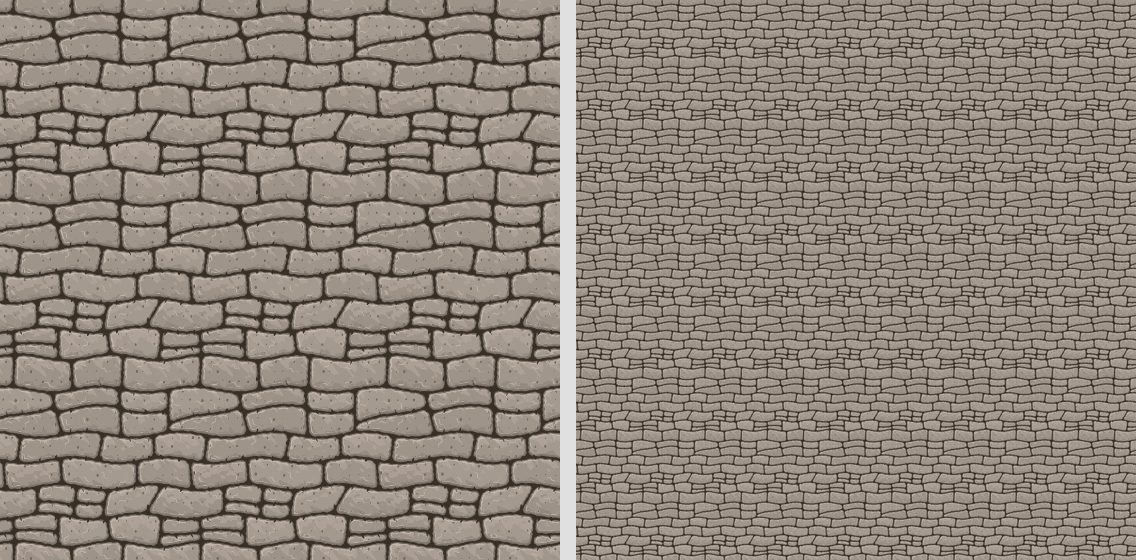
Left: one tile. Right: repeated 3 by 3.
Write a Shadertoy shader that draws this texture.

```glsl
const float REPEATS = 3.0;      // whole tiles across and down
const float TILE = 256.0;       // layout units per tile
const float TAU = 6.283185;
const float FIRST_ROW = 22.0;   // vertical shift of the top course
const float GAP = 1.4;          // half width of a mortar joint
const float CORNER = 8.0;
const float RIM_WIDTH = 2.3;
const float BEND = 4.0;         // sag of the courses

const vec3 MORTAR = vec3(0.22, 0.19, 0.15);
const vec3 SHADE  = vec3(0.41, 0.38, 0.35);
const vec3 RIM    = vec3(0.51, 0.47, 0.44);
const vec3 FACE   = vec3(0.62, 0.58, 0.54);
const vec3 LIGHT  = vec3(0.71, 0.66, 0.62);
const vec3 GLINT  = vec3(0.79, 0.73, 0.68);

// Courses from the top down: height, upright joints, their lean, and the
// level of a bed joint inside each cell (0 = whole, negative = diagonal).
const float ROW_TOP[6] = float[6](0.0, 44.0, 106.0, 141.0, 178.0, 218.0);
const vec4 JOINT[6] = vec4[6](
    vec4(19, 99, 168, 275), vec4(78, 165, 231, 334), vec4(26, 138, 211, 282),
    vec4(6, 84, 188, 262), vec4(51, 103, 144, 211), vec4(19, 80, 149, 220));
const vec4 LEAN[6] = vec4[6](
    vec4(-.05, .03, -.05, -.05), vec4(.25, .05, 0, .25), vec4(-.12, -.18, .06, -.12),
    vec4(.1, .05, 0, .1), vec4(0, -.1, -.2, -.55), vec4(.1, 0, .15, -.1));
const vec4 SPLIT[6] = vec4[6](
    vec4(0), vec4(.42, .46, -.56, 0), vec4(0),
    vec4(0), vec4(.6, .5, 0, 0), vec4(.55, 0, 0, .6));

vec3 hash3(vec2 id) {
    vec3 k = vec3(dot(id, vec2(127.1, 311.7)), dot(id, vec2(269.5, 183.3)), dot(id, vec2(419.2, 371.9)));
    return fract(sin(k) * 4375.85);
}

// Layered sines with whole frequencies, so they wrap on the tile
float ripple(vec2 p) {
    vec2 a = p * TAU / TILE;
    return 0.5 * sin(dot(a, vec2(9, 5)) + 2.0 * sin(8.0 * a.y))
         + 0.3 * sin(dot(a, vec2(-14, 17))) + 0.2 * sin(dot(a, vec2(31, -23)));
}

// Offset to the jittered mark of this grid cell; rnd describes the mark
vec2 scatter(vec2 p, float count, float jitter, out vec3 rnd) {
    vec2 g = p * count / TILE;
    rnd = hash3(mod(floor(g), count) + count);
    return (fract(g) - 0.5 - jitter * (rnd.xy - 0.5)) * TILE / count;
}

float rowTop(int row, float x) {
    return ROW_TOP[row] + BEND * sin(2.0 * TAU * x / TILE + 3.4 + 0.9 * float(row));
}

// Signed depth inside a stone; local runs -1..1 across it
float stoneDepth(vec2 p, out vec2 local, out vec3 rnd) {
    float start = rowTop(0, p.x);
    float y = mod(p.y - start, TILE) + start;
    int row = 0;
    for (int i = 1; i < 6; i++) if (y >= rowTop(i, p.x)) row = i;
    float top = rowTop(row, p.x);
    float bottom = row == 5 ? start + TILE : rowTop(row + 1, p.x);

    vec4 edge = JOINT[row] + LEAN[row] * (y - 0.5 * (top + bottom));
    float x = mod(p.x - edge.x, TILE) + edge.x;
    int cell = 0;
    for (int i = 1; i < 4; i++) if (x >= edge[i]) cell = i;
    float left = edge[cell];
    float right = cell == 3 ? edge.x + TILE : edge[cell + 1];

    float level = SPLIT[row][cell], part = 0.0;
    if (level != 0.0) {
        float tilt = level < 0.0 ? -0.27 : 0.06 * sin(float(5 * row + 3 * cell));
        float bed = mix(top, bottom, abs(level)) + tilt * (x - 0.5 * (left + right));
        part = step(bed, y);
        if (y < bed) bottom = bed; else top = bed;
    }
    rnd = hash3(vec2(float(row * 4 + cell), part + 3.0));
    local = (2.0 * vec2(x, y) - vec2(left + right, top + bottom)) / vec2(right - left, bottom - top);
    vec2 inset = min(vec2(x - left, y - top), vec2(right - x, bottom - y)) - GAP;
    float r = min(CORNER, 0.38 * (bottom - top));
    vec2 k = max(r - inset, 0.0);
    float depth = max(k.x, k.y) > 0.0 ? r - length(k) : min(inset.x, inset.y);
    return depth + 0.7 * ripple(p * 2.0);
}

void mainImage(out vec4 fragColor, in vec2 fragCoord) {
    vec2 uv = fragCoord / iResolution.xy;
    vec2 p = mod(vec2(uv.x, 1.0 - uv.y) * REPEATS * TILE + vec2(0.0, FIRST_ROW), TILE);
    float aa = 0.6 * REPEATS * TILE / iResolution.y;
    vec2 local;
    vec3 stone, mark;
    float d = stoneDepth(p, local, stone);
    float wave = ripple(p);

    // Wedge-shaped chips along the borders
    vec2 o = scatter(p, 12.0, 0.3, mark);
    o.x += (mark.x - 0.5) * o.y;
    d = min(d, 2.0 * (length(o * vec2(1.0, 0.4)) - 1.8 * (1.0 - d / 4.0)));

    // Face: tint, pale upper patch, dim foot
    vec3 face = FACE * (0.98 + 0.07 * stone.x);
    float patchTone = 0.4 * wave - 0.6 * local.y - 0.55 + 0.6 * stone.y;
    face = mix(face, LIGHT, 0.6 * smoothstep(0.0, 0.08, patchTone));
    face = mix(face, RIM, 0.4 * smoothstep(0.0, 0.1, local.y + 0.3 * wave - 0.55));

    // Thin pale scratches
    o = scatter(p, 10.0, 0.4, mark);
    float turn = 2.4 * (mark.z - 0.5);
    o = mat2(cos(turn), sin(turn), -sin(turn), cos(turn)) * o;
    float scratch = 0.9 * (1.0 - abs(o.x) / 7.0) - abs(o.y - 1.4 * sin(0.6 * o.x));
    face = mix(face, GLINT, 0.75 * step(0.35, mark.x) * smoothstep(-aa, aa, scratch));

    // Oval pits with a lit lower lip
    o = scatter(p, 20.0, 0.4, mark);
    float radius = mix(0.7, 2.1, mark.z * mark.z);
    float present = step(0.45, mark.y);
    float lip = radius - length((o - vec2(0.3, 0.6)) * vec2(1.15, 0.9));
    float pit = radius - length(o * vec2(1.2, 0.9));
    face = mix(face, LIGHT, present * smoothstep(-aa, aa, lip));
    face = mix(face, mix(SHADE, RIM, 0.4), present * smoothstep(-aa, aa, pit));

    // Broken glint inside the upper and left rim
    float rim = RIM_WIDTH + 0.8 * local.y + 0.4 * wave;
    float glint = 1.5 * (0.7 * wave - 0.5 * local.x - 0.5 * local.y) - abs(d - rim - 1.0);
    face = mix(face, GLINT, 0.8 * smoothstep(-aa, aa, glint));

    vec3 color = mix(MORTAR, SHADE, smoothstep(-aa, aa, d));
    color = mix(color, RIM, smoothstep(-aa, aa, d - 0.8));
    color = mix(color, face, smoothstep(-aa, aa, d - rim));
    fragColor = vec4(color, 1.0);
}
```
